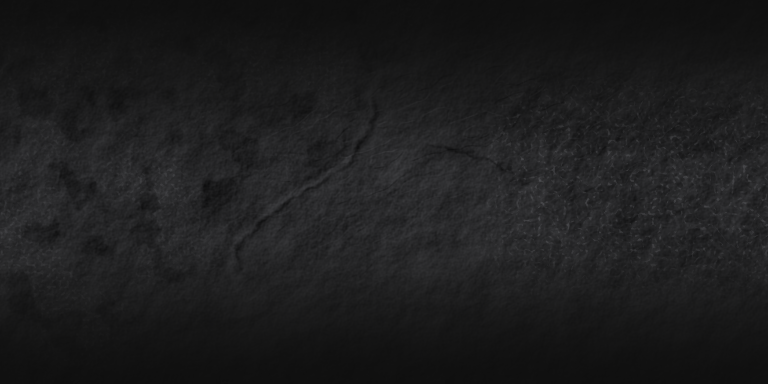
Write a Shadertoy shader that draws this texture.

```glsl
// Dark slate wall: a diagonal fracture, speckled stone at left, veined stone at right.
#define EDGE_TONE 0.062
#define MID_TONE 0.158
#define RELIEF 0.022
#define LEDGE_HEIGHT 0.045
#define FRACTURE_DEPTH 0.42
#define FRACTURE_WIDTH 0.007
#define SPECKLE 0.30
#define VEIN_GLOW 0.34
#define GRAIN 0.16
#define TINT vec3(0.985, 0.99, 1.03)

vec2 gradientAt(vec2 cell) {
    float angle = 6.2832 * fract(sin(dot(cell, vec2(127.1, 311.7))) * 43758.5);
    return vec2(cos(angle), sin(angle));
}

float gradientNoise(vec2 p) {
    vec2 i = floor(p), f = fract(p);
    vec2 u = f * f * f * (f * (f * 6.0 - 15.0) + 10.0);
    float a = dot(gradientAt(i), f);
    float b = dot(gradientAt(i + vec2(1, 0)), f - vec2(1, 0));
    float c = dot(gradientAt(i + vec2(0, 1)), f - vec2(0, 1));
    float d = dot(gradientAt(i + vec2(1, 1)), f - vec2(1, 1));
    return mix(mix(a, b, u.x), mix(c, d, u.x), u.y);
}

float fbm(vec2 p, int octaves) {
    float sum = 0.0, amp = 0.5;
    for (int i = 0; i < octaves; i++) {
        sum += amp * gradientNoise(p);
        p = mat2(1.6, 1.2, -1.2, 1.6) * p + 7.3;
        amp *= 0.5;
    }
    return sum;
}

float softSpot(vec2 p, vec2 centre, vec2 radius) {
    vec2 q = (p - centre) / radius;
    return exp(-dot(q, q));
}

// Signed distance to the fracture; positive on the smooth slab to its right
float fractureSide(vec2 p) {
    float x = 0.6 + 0.88 * (p.y - 0.28) + 0.045 * sin(16.0 * (p.y - 0.5));
    return (p.x - x) * 0.75 + 0.05 * fbm(p * 13.0, 4);
}

// Rough stone with overlapping, slanted ledges
float stoneHeight(vec2 p) {
    vec2 slanted = mat2(0.88, -0.48, 0.48, 0.88) * p;
    float layer = 5.0 * fbm(slanted * vec2(4.0, 9.0) + 3.1, 4) + 2.0 * slanted.y;
    float saw = fract(layer);
    float ledge = saw * (1.0 - smoothstep(0.82, 1.0, saw));
    float ledgeArea = 0.3 + softSpot(p, vec2(1.3, 0.72), vec2(0.35, 0.16))
                    + 0.7 * softSpot(p, vec2(0.88, 0.58), vec2(0.18, 0.2));
    return 0.75 * fbm(p * 9.0, 5) + LEDGE_HEIGHT * ledgeArea * ledge;
}

// Thin lines along the zero crossings of warped noise
float veins(vec2 p, float scale) {
    vec2 warp = vec2(fbm(p * 12.0, 3), fbm(p * 12.0 + 31.0, 3));
    float n = gradientNoise((p + 0.06 * warp) * scale);
    return 1.0 - smoothstep(0.02, 0.15, abs(n));
}

void mainImage(out vec4 fragColor, in vec2 fragCoord) {
    vec2 p = fragCoord / iResolution.y;
    p.x *= 2.0 * iResolution.y / iResolution.x;

    // Broad light band fading to the top and bottom
    float band = smoothstep(0.0, 0.43, p.y) * (1.0 - smoothstep(0.54, 1.0, p.y));
    float tone = mix(EDGE_TONE, MID_TONE, band);
    tone *= 1.0 + 0.10 * softSpot(p, vec2(1.02, 0.42), vec2(0.4, 0.22));

    // Regions of different stone
    float side = fractureSide(p);
    float patches = fbm(p * 4.0 + 11.0, 5);
    float leftStone = 1.0 - smoothstep(-0.14, 0.03, side);
    float rightStone = smoothstep(1.22, 1.45, p.x + 0.25 * patches);
    rightStone *= smoothstep(0.16, 0.36, p.y) * (1.0 - smoothstep(0.7, 0.9, p.y));

    // Slope shading, lit from the upper left
    vec2 toLight = vec2(-0.7, 0.7) * 0.004;
    float slope = (stoneHeight(p) - stoneHeight(p + toLight)) / 0.004;
    float shade = 1.0 + RELIEF * slope + 0.35 * patches;

    // Worn dark patches
    float worn = 0.22 * softSpot(p, vec2(0.70, 0.71), vec2(0.12, 0.06))
               + 0.18 * softSpot(p, vec2(0.56, 0.49), vec2(0.09, 0.09))
               + 0.20 * softSpot(p, vec2(0.25, 0.74), vec2(0.16, 0.07))
               + 0.20 * softSpot(p, vec2(1.13, 0.37), vec2(0.05, 0.025))
               + 0.16 * softSpot(p, vec2(1.30, 0.73), vec2(0.25, 0.10))
               + 0.18 * softSpot(p, vec2(1.81, 0.66), vec2(0.08, 0.07));
    shade -= worn * (1.0 + 2.0 * fbm(p * 24.0, 3));
    float pits = smoothstep(0.06, 0.18, fbm(p * 9.0 + 47.0, 5));
    shade -= 0.24 * leftStone * pits;

    // Pale mineral speckle, then the vein network
    float flecks = smoothstep(0.08, 0.42, gradientNoise(p * 105.0));
    shade += SPECKLE * leftStone * flecks * (1.0 - pits) * smoothstep(-0.15, 0.2, patches);
    float net = max(veins(p, 17.0), 0.7 * veins(p + 5.0, 34.0));
    shade += rightStone * (VEIN_GLOW * net * (0.5 + 1.5 * flecks) - 0.12);

    // Fracture: dark gap, lit lip, and the edge that trails off to the right
    float along = smoothstep(0.22, 0.34, p.y) * (1.0 - smoothstep(0.74, 0.82, p.y));
    float broken = along * smoothstep(-0.35, 0.25, gradientNoise(p * 15.0) + 0.1);
    shade -= FRACTURE_DEPTH * broken * exp(-pow(side / FRACTURE_WIDTH, 2.0));
    shade += 0.22 * along * exp(-pow((side + 0.013) / 0.009, 2.0));
    shade -= 0.20 * broken * exp(-pow((side + 0.04) / 0.008, 2.0));
    float spur = p.y - 0.61 + 1.6 * pow(max(p.x - 1.14, 0.0), 2.0) + 0.06 * fbm(p * 14.0, 4);
    float spurSpan = smoothstep(1.08, 1.16, p.x) * (1.0 - smoothstep(1.3, 1.4, p.x));
    shade -= 0.30 * spurSpan * exp(-pow(spur / 0.007, 2.0));

    shade += GRAIN * gradientNoise(p * 128.0 + 19.0);
    tone *= mix(1.0, max(shade, 0.35), 0.25 + 0.75 * band);
    fragColor = vec4(tone * mix(vec3(1.0), TINT, band), 1.0);
}
```
